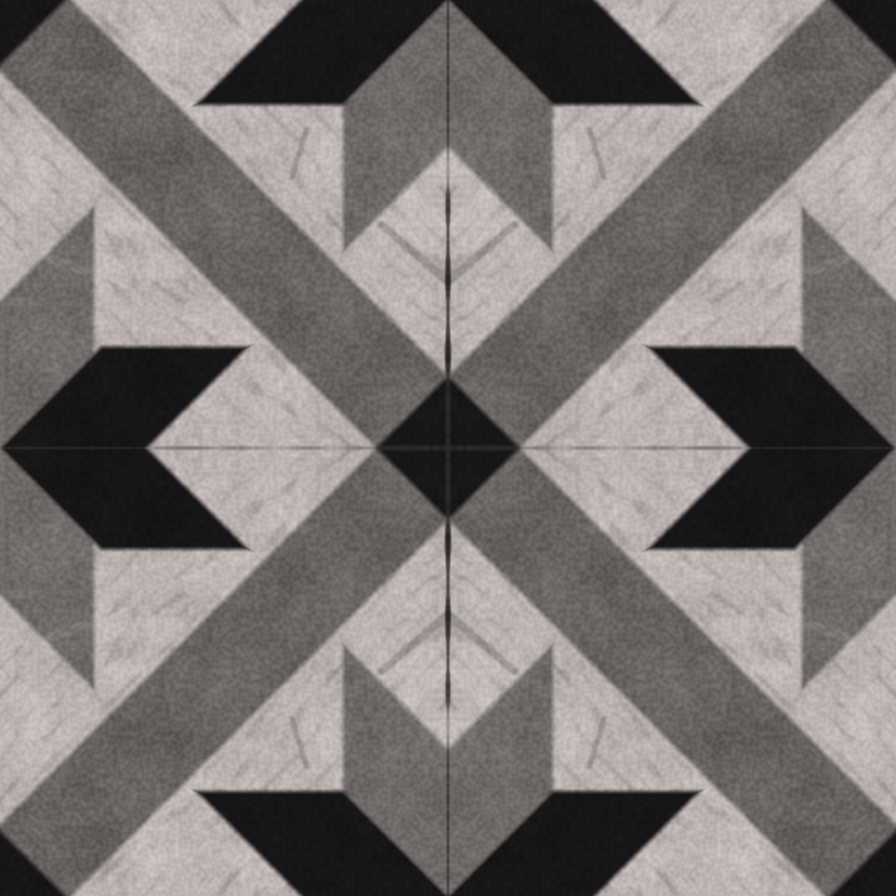
A Shadertoy shader for this pattern:

```glsl
// Worn cement tile: diagonal bands, a dark centre diamond and half stars on each edge.

// Shape, in units of the canvas
const float BAND_HALF = 0.080;     // half extent of the bands, measured along an axis
const float CENTRE_RADIUS = 0.080;
const float CORNER_RADIUS = 0.073;
const float STAR_LENGTH = 0.164;   // long side of a star blade
const vec2 TOP_BLADE = vec2(0.117, 0.117);   // width of upright and flat blade
const vec2 SIDE_BLADE = vec2(0.105, 0.113);
const float SOFTNESS = 0.0042;     // blur of the pigment borders
const float JOINT_HALF = 0.0028;

// Colours
const vec3 CHALK = vec3(0.735, 0.703, 0.692);
const vec3 BAND_GREY = vec3(0.405, 0.388, 0.378);
const vec3 STAR_GREY = vec3(0.428, 0.414, 0.405);
const vec3 BLACK = vec3(0.085, 0.083, 0.088);
const vec3 SCRATCH = vec3(0.43, 0.41, 0.40);

// Wear
const float GRAIN = 0.075;
const float MOTTLE = 0.055;
const float STREAKS = 0.075;

vec2 hashGradient(vec2 cell) {
    vec3 h = fract(cell.xyx * vec3(0.1031, 0.1030, 0.0973));
    h += dot(h, h.yzx + 33.33);
    float angle = 6.28318 * fract((h.x + h.y) * h.z);
    return vec2(cos(angle), sin(angle));
}

float gradientNoise(vec2 p) {
    vec2 i = floor(p), f = p - i;
    vec2 u = f * f * f * (f * (f * 6.0 - 15.0) + 10.0);
    vec2 e = vec2(0.0, 1.0);
    float a = dot(hashGradient(i), f);
    float b = dot(hashGradient(i + e.yx), f - e.yx);
    float c = dot(hashGradient(i + e.xy), f - e.xy);
    float d = dot(hashGradient(i + e.yy), f - e.yy);
    return mix(mix(a, b, u.x), mix(c, d, u.x), u.y);
}

// Coverage of a shape from its signed distance
float fill(float dist) {
    float s = max(SOFTNESS, 0.75 / iResolution.y);
    return 1.0 - smoothstep(-s, s, dist);
}

float segment(vec2 p, vec2 a, vec2 b) {
    vec2 ab = b - a;
    return length(p - a - ab * clamp(dot(p - a, ab) / dot(ab, ab), 0.0, 1.0));
}

// Flat rhombus with one tip at the origin
float blade(vec2 q, float width) {
    float slant = abs(q.x - q.y - 0.5 * STAR_LENGTH) - 0.5 * STAR_LENGTH;
    return max(q.y - width, slant * 0.7071);
}

void paintStar(inout vec3 col, vec2 q, vec2 widths) {
    col = mix(col, STAR_GREY, fill(blade(q.yx, widths.x)));
    col = mix(col, BLACK, fill(blade(q, widths.y)));
}

// Soft stroke with a given half width
float stroke(float dist, float halfWidth) {
    float s = max(halfWidth, 0.75 / iResolution.y);
    return 1.0 - smoothstep(0.3 * s, 1.6 * s, dist);
}

void mainImage(out vec4 fragColor, in vec2 fragCoord) {
    // Folding one quadrant into four makes opposite edges meet
    vec2 p = abs(fragCoord / iResolution.xy - 0.5);
    vec3 col = CHALK;

    // Streaks in the chalk
    vec2 along = vec2(p.x + p.y, p.x - p.y);
    float streak = gradientNoise(along * vec2(16.0, 60.0) + 7.0);
    col -= STREAKS * (smoothstep(0.1, 0.6, streak) + 0.4 * streak);

    // Scratches
    float vee = stroke(segment(p, vec2(0.0, 0.185), vec2(0.075, 0.250)), 0.0045);
    col = mix(col, SCRATCH, vee * (0.5 + 0.35 * gradientNoise(p * 30.0)));
    float nick = stroke(segment(p, vec2(0.158, 0.355), vec2(0.174, 0.302)), 0.0032);
    col = mix(col, SCRATCH, 0.42 * nick);

    // Joints: beaded upright line and faint level line
    float bead = gradientNoise(vec2(p.y * 26.0, 3.5));
    float upright = stroke(p.x, JOINT_HALF * (1.0 + 0.9 * bead));
    upright *= 1.0 - smoothstep(0.27, 0.33, p.y);
    col = mix(col, BLACK * 1.6, upright * clamp(0.85 + 0.6 * bead, 0.0, 1.0));
    float level = stroke(p.y, JOINT_HALF * 0.8);
    col = mix(col, SCRATCH, level * (0.55 + 0.6 * gradientNoise(vec2(p.x * 30.0, 8.5))));

    // Half stars on the edges
    paintStar(col, vec2(p.x, 0.5 - p.y), TOP_BLADE);
    paintStar(col, vec2(0.5 - p.x, p.y), SIDE_BLADE);
    float smear = stroke(segment(p, vec2(0.405, 0.198), vec2(0.445, 0.212)), 0.005);
    col += 0.05 * smear;

    // Bands and diamonds
    col = mix(col, BAND_GREY, fill((abs(p.x - p.y) - BAND_HALF) * 0.7071));
    col = mix(col, BLACK, fill((p.x + p.y - CENTRE_RADIUS) * 0.7071));
    col = mix(col, BLACK, fill((1.0 - p.x - p.y - CORNER_RADIUS) * 0.7071));

    // Joint haze over the dark and grey parts
    float inCentre = fill(p.x + p.y - CENTRE_RADIUS);
    float cross = max(stroke(p.x, JOINT_HALF), stroke(p.y, JOINT_HALF));
    col += 0.07 * cross * inCentre;
    col *= 1.0 - 0.35 * stroke(p.x, 0.0016) * smoothstep(0.30, 0.34, p.y);
    col += 0.06 * stroke(p.y, 0.0016) * smoothstep(0.32, 0.35, p.x);

    // Grain and mottling, weaker on black
    float grain = gradientNoise(p * 190.0) + 0.6 * gradientNoise(p * 95.0 + 40.0);
    float mottle = gradientNoise(p * 14.0 + 20.0) + 0.6 * gradientNoise(p * 38.0 + 5.0);
    float amount = 0.25 + 0.75 * smoothstep(0.08, 0.40, col.g);
    col += amount * (GRAIN * grain + MOTTLE * mottle);
    fragColor = vec4(clamp(col, 0.0, 1.0), 1.0);
}
```
